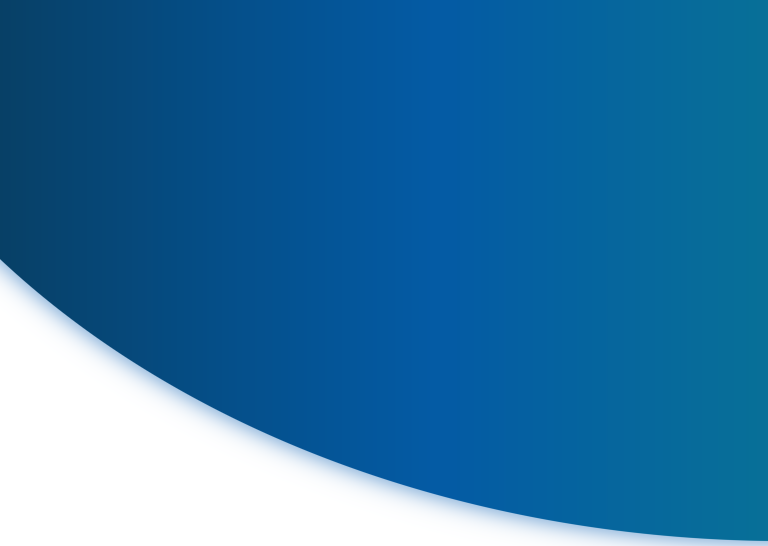
This background is drawn by a Shadertoy shader. Its source:

```glsl
// A blue gradient panel with a sweeping curved lower edge and a soft shadow on white.

// Horizontal gradient: navy, royal blue, then teal
vec3 panelColor(float x) {
    vec3 color = mix(vec3(0.025, 0.248, 0.395), vec3(0.018, 0.310, 0.540), smoothstep(-0.15, 0.45, x) * 1.25 - 0.19);
    color = mix(vec3(0.028, 0.250, 0.400), vec3(0.018, 0.312, 0.545), clamp(x / 0.31, 0.0, 1.0));
    color = mix(color, vec3(0.016, 0.355, 0.643), clamp((x - 0.31) / 0.25, 0.0, 1.0));
    color = mix(color, vec3(0.020, 0.390, 0.622), clamp((x - 0.58) / 0.17, 0.0, 1.0));
    return mix(color, vec3(0.030, 0.438, 0.595), clamp((x - 0.75) / 0.25, 0.0, 1.0));
}

// Approximate signed distance to an ellipse, negative inside
float ellipseDistance(vec2 p, vec2 radii) {
    float k = length(p / radii);
    return k * (k - 1.0) / length(p / (radii * radii));
}

void mainImage(out vec4 fragColor, in vec2 fragCoord) {
    vec2 uv = fragCoord / iResolution.xy;
    vec2 p = uv * vec2(1.412, 1.0);

    // Large ellipse whose lower left arc bounds the panel
    float edge = ellipseDistance(p - vec2(1.443, 1.366), vec2(1.838, 1.357));

    // Pale blue shadow that fades into white
    float shadow = exp(-pow(max(edge, 0.0) / 0.021, 1.4));
    vec3 color = mix(vec3(1.0), vec3(0.68, 0.79, 0.90), shadow);

    // Panel with a smoothed edge
    float pixel = 1.0 / iResolution.y;
    float panel = 1.0 - smoothstep(-0.7 * pixel, 0.7 * pixel, edge);
    color = mix(color, panelColor(uv.x), panel);

    fragColor = vec4(color, 1.0);
}
```
